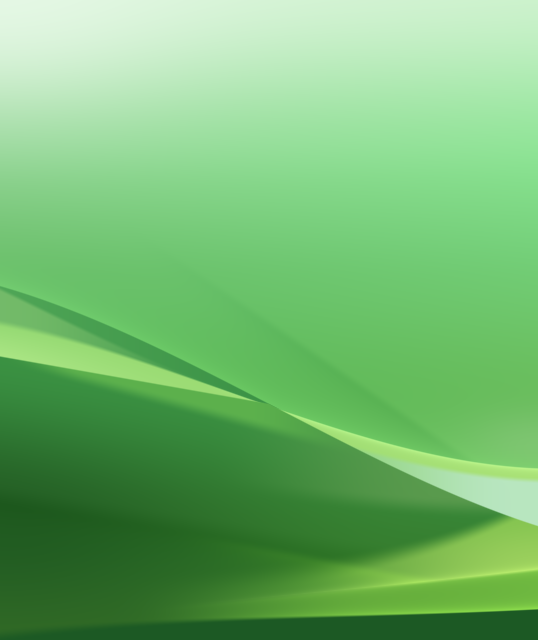
A Shadertoy shader for this background:

```glsl
// Cubic through four heights at x = 0, 1/3, 2/3, 1
float curve(float x, vec4 h) {
    float t = 3.0 * x;
    float d1 = h.y - h.x;
    float d2 = h.z - 2.0 * h.y + h.x;
    float d3 = h.w - 3.0 * h.z + 3.0 * h.y - h.x;
    return h.x + t * (d1 + (t - 1.0) / 2.0 * (d2 + (t - 2.0) / 3.0 * d3));
}

// Coverage of the area below an edge
float below(float y, float edge, float soft) {
    return 1.0 - smoothstep(edge - soft, edge + soft, y);
}

// Soft round light, with separate radii
float glow(vec2 p, vec2 center, vec2 radius) {
    vec2 d = (p - center) / radius;
    return exp(-dot(d, d));
}

vec3 skyColor(vec2 p) {
    vec3 base = mix(vec3(0.33, 0.71, 0.33), vec3(0.41, 0.74, 0.36), p.x);
    vec3 middle = mix(vec3(0.42, 0.75, 0.42), vec3(0.45, 0.81, 0.47), p.x);
    vec3 upper = mix(vec3(0.56, 0.83, 0.57), vec3(0.54, 0.89, 0.57), p.x);
    vec3 pale = mix(vec3(0.87, 0.96, 0.87), vec3(0.81, 0.95, 0.81), p.x);
    vec3 col = mix(base, middle, smoothstep(0.36, 0.64, p.y));
    col = mix(col, upper, smoothstep(0.56, 0.79, p.y));
    col = mix(col, pale, smoothstep(0.70, 1.04, p.y));
    col = mix(col, vec3(0.92, 0.98, 0.92), 0.6 * glow(p, vec2(0.0, 1.0), vec2(0.35, 0.17)));

    // Faint diagonal fold
    float fold = 0.629 - 0.575 * (p.x - 0.264) - p.y;
    float shade = smoothstep(-0.012, 0.008, fold) * exp(-max(fold, 0.0) * 22.0);
    col -= vec3(0.045, 0.04, 0.03) * shade * smoothstep(0.2, 0.65, p.x);
    return mix(col, vec3(0.53, 0.78, 0.48), 0.6 * glow(p, vec2(1.0, 0.31), vec2(0.14, 0.05)));
}

vec3 fieldColor(vec2 p, float aa) {
    vec3 col = mix(vec3(0.14, 0.37, 0.14), vec3(0.21, 0.49, 0.18), smoothstep(0.0, 0.75, p.x));
    col = mix(col, vec3(0.23, 0.57, 0.26), smoothstep(0.20, 0.45, p.y + 0.13 * p.x));
    col = mix(col, vec3(0.21, 0.43, 0.15), 0.7 * below(p.y, 0.07, 0.08));

    // Broad shadow across the left
    float shadow = 0.215 - 0.13 * p.x - p.y;
    col -= 0.03 * smoothstep(-0.03, 0.01, shadow) * exp(-max(shadow, 0.0) * 18.0);

    // Light resting on a curved shelf
    float shelf = curve(p.x, vec4(0.28, 0.246, 0.209, 0.198));
    float lit = smoothstep(shelf - 0.008, shelf + 0.025, p.y) * smoothstep(0.38, 0.82, p.x);
    col = mix(col, vec3(0.38, 0.62, 0.32), 0.8 * lit);

    // Bright fan opening to the right
    float fanTop = curve(p.x, vec4(0.035, 0.083, 0.121, 0.215));
    float fan = below(p.y, fanTop, 0.012 + 0.02 * (1.0 - p.x)) * smoothstep(0.2, 0.75, p.x);
    vec3 fanColor = mix(vec3(0.33, 0.60, 0.22), vec3(0.60, 0.81, 0.36), smoothstep(0.5, 1.0, p.x));
    fanColor = mix(fanColor, vec3(0.44, 0.73, 0.27), 0.5 * smoothstep(0.12, 0.2, p.y));
    col = mix(col, fanColor, fan);

    // Crossing translucent streak
    float streak = 0.16 - 0.16 * (p.x - 0.36) - p.y;
    float streakFade = smoothstep(0.3, 0.65, p.x) * exp(-max(streak, 0.0) * 35.0);
    col += vec3(0.06, 0.07, 0.01) * smoothstep(-0.012, 0.006, streak) * streakFade;

    // Lower blade with a lit rim
    float blade = curve(p.x, vec4(0.025, 0.052, 0.079, 0.109));
    float reach = smoothstep(0.25, 0.8, p.x);
    vec3 bladeColor = mix(vec3(0.29, 0.56, 0.18), vec3(0.43, 0.72, 0.25), p.x);
    col = mix(col, bladeColor, below(p.y, blade, 2.0 * aa) * reach);
    col += vec3(0.13, 0.12, 0.07) * reach * exp(-abs(p.y - blade - 0.002) * 180.0);

    // Dark ground
    float ground = curve(p.x, vec4(0.008, 0.029, 0.038, 0.048));
    col += vec3(0.15, 0.18, 0.06) * reach * exp(-abs(p.y - ground) * 150.0);
    return mix(col, vec3(0.11, 0.35, 0.14), below(p.y, ground, aa + 0.009 * pow(1.0 - p.x, 2.0)));
}

void mainImage(out vec4 fragColor, in vec2 fragCoord) {
    vec2 p = fragCoord / iResolution.xy;
    float aa = 1.0 / iResolution.y;

    // Main edges
    float sweep = curve(p.x, vec4(0.553, 0.440, 0.297, 0.178));
    float crest = curve(p.x, vec4(0.495, 0.415, 0.320, 0.268));
    float strand = 0.443 - 0.148 * p.x;
    float top = max(sweep, crest);
    float bottom = min(sweep, strand);

    // Sky with a soft light along the ribbon
    vec3 col = skyColor(p);
    col += vec3(0.05, 0.06, 0.04) * exp(-max(p.y - top, 0.0) * 45.0);

    // Dark wing and its lighter underside on the left
    vec3 wing = mix(vec3(0.31, 0.65, 0.34), vec3(0.23, 0.57, 0.27), p.x * 2.0);
    vec3 underside = mix(vec3(0.45, 0.73, 0.41), vec3(0.27, 0.61, 0.30), smoothstep(0.0, 0.42, p.x));
    float wingBase = sweep - 0.005 - 0.35 * p.x * max(0.484 - p.x, 0.0);
    wing = mix(wing, underside, below(p.y, wingBase, 0.004));
    col = mix(col, wing, below(p.y, sweep, aa));

    // Ribbon, turning from lime to mint
    vec3 ribbon = mix(vec3(0.58, 0.85, 0.45), vec3(0.66, 0.88, 0.46), p.x);
    float across = clamp((crest - p.y) / max(crest - bottom, 0.001), 0.0, 1.0);
    ribbon = mix(ribbon, vec3(0.67, 0.90, 0.52), across * below(p.x, 0.2, 0.25));
    float mintTop = curve(p.x, vec4(0.48, 0.391, 0.298, 0.249));
    vec3 mint = mix(vec3(0.57, 0.83, 0.50), vec3(0.72, 0.90, 0.75), smoothstep(0.6, 0.95, p.x));
    ribbon = mix(ribbon, mint, below(p.y, mintTop, 0.005) * smoothstep(0.5, 0.72, p.x));
    ribbon += 0.1 * exp(-abs(p.y - crest) * 220.0) * smoothstep(0.35, 0.6, p.x);
    col = mix(col, ribbon, below(p.y, crest, aa + 0.005 * below(p.x, 0.2, 0.25)));

    // Deep field, with a green strip under the ribbon
    vec3 field = fieldColor(p, aa);
    float strip = smoothstep(-0.012, 0.01, p.y - 0.443 + 0.225 * p.x);
    field = mix(field, vec3(0.36, 0.69, 0.30), strip * smoothstep(0.0, 0.15, p.x) * below(p.x, 0.58, 0.12));
    col = mix(col, field, below(p.y, bottom, aa));

    fragColor = vec4(clamp(col, 0.0, 1.0), 1.0);
}
```
